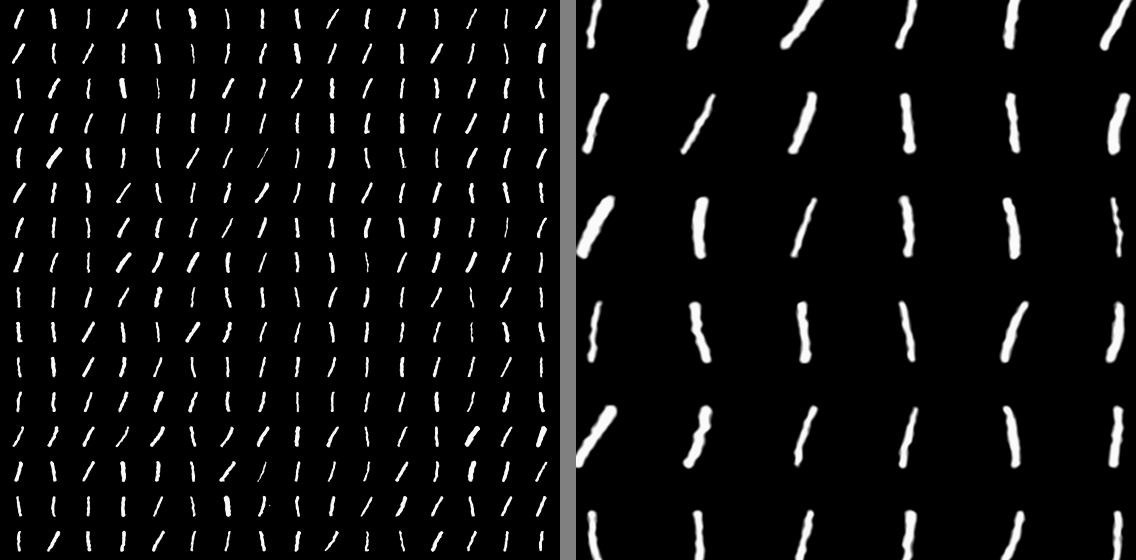
Left: the whole. Right: its middle third, enlarged.
Write a WebGL 2 fragment shader that draws this pattern.

```glsl
#version 300 es
precision highp float;

uniform vec2 u_resolution;
out vec4 fragColor;

float hash(vec2 p) {
    return fract(sin(dot(p, vec2(127.1, 311.7))) * 43758.5453);
}

float noise(vec2 p) {
    vec2 i = floor(p), f = fract(p);
    f = f * f * (3.0 - 2.0 * f);
    return mix(mix(hash(i), hash(i + vec2(1, 0)), f.x),
               mix(hash(i + vec2(0, 1)), hash(i + vec2(1, 1)), f.x), f.y);
}

float segment(vec2 p, vec2 a, vec2 b) {
    vec2 ab = b - a;
    return length(p - a - ab * clamp(dot(p - a, ab) / dot(ab, ab), 0.0, 1.0));
}

// One handwritten stroke, centred in its cell
float stroke(vec2 p, vec2 id) {
    float lean = hash(id + 11.3);
    float slant = mix(-0.055, 0.15, lean) + 0.06 * pow(hash(id + 23.7), 4.0) * lean;
    float weight = mix(0.03, 0.054, hash(id + 37.1));
    float pick = hash(id + 41.9);
    weight += 0.022 * step(0.91, pick) - 0.014 * step(pick, 0.09);
    float halfHeight = 0.282 - weight * 0.75;

    // Hand wobble: a slow bend, a wandering axis and uneven edges
    float t = p.y / halfHeight;
    float bend = (hash(id + 53.3) - 0.5) * 0.06;
    vec2 q = p;
    q.x += bend * (min(t * t, 1.3) - 0.4);
    q.x += 0.028 * (noise(vec2(p.y * 11.0, 0.0) + id * 7.3) - 0.5);
    float rough = 0.024 * (noise(p * 17.0 + id * 9.1) - 0.5);

    vec2 top = vec2(slant, halfHeight);
    float d = segment(q, -top, top) - weight * (1.0 + 0.15 * t * (pick - 0.5));

    // Occasional foot at the lower end
    if (hash(id + 67.7) > 0.95)
        d = min(d, segment(q, -top, vec2(0.065 - slant, -halfHeight)) - weight * 0.75);
    return d + rough;
}

// Rare stray dot beside the stroke
float speck(vec2 p, vec2 id) {
    vec2 centre = vec2(0.2 + 0.08 * hash(id + 71.1), 0.3 * hash(id + 83.9) - 0.22);
    return hash(id + 97.3) > 0.975 ? length(p - centre) - 0.018 : 1.0;
}

void main() {
    // Sixteen by sixteen cells inside a narrow margin
    vec2 uv = gl_FragCoord.xy / u_resolution;
    vec2 grid = (uv - 0.5) / 0.0622 + 8.0;
    vec2 id = floor(grid);
    vec2 p = fract(grid) - 0.5;
    float inside = step(0.0, min(id.x, id.y)) * step(max(id.x, id.y), 15.0);

    float soft = max(0.02, 0.65 / (0.0622 * min(u_resolution.x, u_resolution.y)));
    float ink = 1.0 - smoothstep(-soft, soft, stroke(p, id));
    float dot_ = 0.75 * (1.0 - smoothstep(-soft, soft, speck(p, id)));

    fragColor = vec4(vec3(0.98 * inside * max(ink, dot_)), 1.0);
}
```
